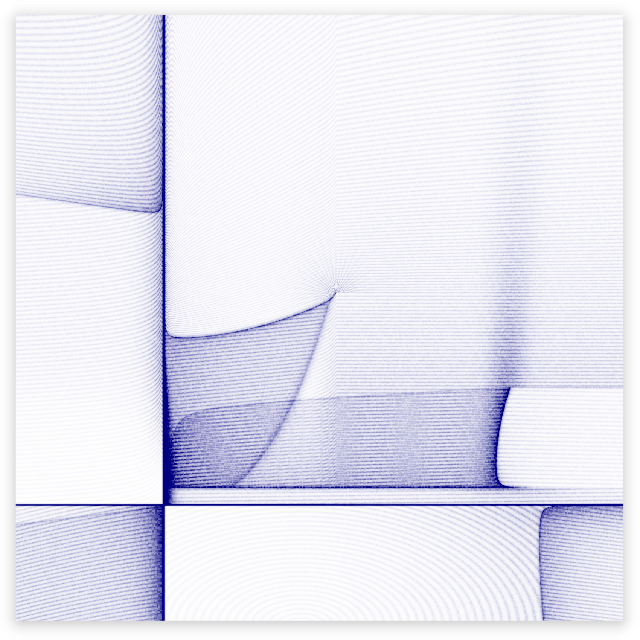
Reproduce this background procedurally as a three.js fragment shader.

```glsl
#define AXIS_X 0.2559
#define AXIS_Y 0.2110
#define FLOOR_Y 0.2383
#define CUSP vec2(0.525, 0.541)
#define WALL_TOP vec2(0.797, 0.3945)
#define CARD_MIN vec2(0.0247, 0.0300)
#define CARD_MAX vec2(0.9735, 0.9766)
#define EDGE 0.0012
#define GRAIN 420.0
#define INK vec3(0.0, 0.0, 0.50)
#define PAPER vec3(1.0)
#define SHADOW 0.19

varying vec2 vUv;

float hash(vec2 p) {
  return fract(sin(dot(p, vec2(12.9898, 78.233))) * 43758.5453);
}

float side(float d) { return smoothstep(-EDGE, EDGE, d); }
float fall(float d, float w) { return exp(-max(d, 0.0) / w); }
float rim(float d, float w) { return exp(-abs(d) / w); }

// Fine parallel lines with a mean of one, merging where the ink is dense
float threads(float tone, float phase) {
  float c = 0.5 + 0.5 * cos(6.28318 * phase);
  return tone * mix(0.4 + 1.6 * c * c, 1.0, clamp(tone * 1.6, 0.0, 1.0));
}

float upperLeft(vec2 p) {
  float u = max(AXIS_X - p.x, 0.002);
  float h = p.y - (0.6966 - 0.147 * (p.x - CARD_MIN.x) + 0.00005 / u);
  float above = 0.045 + 0.13 * fall(h, 0.09) * fall(u, 0.18)
    + 0.20 * fall(h, 0.02) * fall(u, 0.12) + 0.42 * fall(u, 0.012);
  float w = h * pow(u / 0.2, 0.12);
  above = threads(above, log(1.0 + 4.0 * max(w, 0.0)) / 0.020);
  float below = 0.012 + 0.028 * smoothstep(0.30, 0.48, p.y)
    + 0.38 * fall(u, 0.014) * smoothstep(0.24, 0.48, p.y);
  below = threads(below, (p.y + 0.012 * log(u)) / 0.0068);
  return mix(below, above, side(h)) + 0.35 * rim(h, 0.0018) * (0.5 + 0.5 * fall(u, 0.1));
}

float upperRight(vec2 p) {
  float v = max(p.x - AXIS_X, 0.002);
  float s = min(v, 0.269);

  // Open field with lines flaring away from the axis
  float lip = 0.4695 + 0.9 * s * s + 0.00006 / v + 0.008 * exp((s - 0.269) / 0.006);
  float h = p.y - lip;
  float w = max(h, 0.0) * pow(v / 0.3, -0.17);
  float phase = h > 0.0 ? log(1.0 + 3.75 * w) / 0.015 : h / 0.0056;
  float east = smoothstep(0.40, 0.62, p.x);
  float lift = p.y - WALL_TOP.y;
  float ridge = p.x - (0.791 + 0.055 * lift);
  float spread = 0.025 + 0.045 * max(lift, 0.0);
  float field = 0.026 + 0.085 * mix(smoothstep(0.48, 0.54, p.x), east, smoothstep(0.49, 0.55, p.y)) * fall(lift, 0.17)
    + 0.27 * exp(-ridge * ridge / (spread * spread)) * fall(lift, 0.17)
    + 0.06 * fall(h, 0.12) * fall(v, 0.05) + 0.30 * fall(v, 0.005);
  float ink = threads(field, phase);

  // Radiating fan at the cusp
  vec2 q = p - CUSP;
  float fan = 0.5 + 0.5 * cos(44.0 * atan(q.y, q.x + 0.0001));
  ink += 0.30 * fan * fall(length(q), 0.020) * side(h);

  // Curved wedge hanging from the lip
  float sail = AXIS_Y + 0.0025 + 0.325 * pow(max(v - 0.004, 0.0) / 0.258, 2.7);
  float sailDist = (p.y - sail) / (1.0 + 8.0 * smoothstep(0.05, 0.24, v));
  float wedge = side(-h) * side(sailDist) * step(v, 0.269);
  float fill = 0.14 + 0.20 * fall(v, 0.055) + 0.10 * fall(-h, 0.018);
  ink = mix(ink, threads(fill, (p.y - 0.10 * v) / 0.0058), wedge);
  ink += step(v, 0.269) * (0.55 * rim(h, 0.0018) + 0.27 * rim(sailDist, 0.0013) * side(-h));

  // Long box between its roof, floor and bowed wall
  float roof = 0.366 + 0.056 * v - 0.00066 / v;
  float bow = (p.y - 0.26) / 0.1345;
  float wall = 0.7734 + 0.0236 * bow * bow + 0.00007 / max(p.y - 0.236, 0.0025);
  float r = p.x - wall;
  float belowTop = side(WALL_TOP.y - p.y);
  float outside = 0.025 + 0.16 * fall(r, 0.014) * fall(p.y - FLOOR_Y, 0.04)
    + 0.04 * fall(r, 0.08);
  ink = mix(ink, threads(outside, (p.y + 0.02 * r) / 0.0065), side(r) * belowTop);
  float box = side(roof - p.y) * side(-r) * side(p.y - FLOOR_Y);
  float boxTone = 0.075 + 0.14 * fall(p.y - FLOOR_Y, 0.035)
    + 0.42 * fall(-r, 0.012) + 0.22 * fall(v, 0.045);
  ink += box * threads(boxTone, (p.y - 0.05 * v) / 0.0056);
  float dash = 0.45 + 0.55 * fract(p.x * 17.0);
  ink += 0.20 * rim(p.y - roof, 0.0013) * dash * side(-r);
  ink += 0.60 * rim(r, 0.0017) * belowTop * side(p.y - FLOOR_Y);
  ink += 0.14 * rim(p.y - WALL_TOP.y, 0.0014) * side(r);

  // Narrow strip under the floor
  float strip = 0.07 + 0.26 * exp(-pow((p.x - 0.80) / 0.07, 2.0)) * fall(FLOOR_Y - p.y, 0.010)
    + 0.10 * fall(p.y - AXIS_Y, 0.005);
  strip = threads(strip, (p.y - 0.012 * v) / 0.0060);
  ink = mix(strip, ink, side(p.y - FLOOR_Y));
  ink += 0.80 * rim(p.y - FLOOR_Y, 0.0017) * (1.0 - smoothstep(0.78, 0.84, p.x));

  // Dense column against the axis
  float column = 0.002 + 0.010 * smoothstep(0.47, 0.26, p.y);
  return ink + 1.1 * exp(-pow(v / column, 2.0)) + 0.35 * fall(v, column) * side(-h);
}

float lowerLeft(vec2 p) {
  float u = AXIS_X - p.x;
  float d = AXIS_Y - p.y;
  float seam = 0.180 + 0.124 * (p.x - CARD_MIN.x) - p.y;
  float tone = 0.055 + 0.075 * side(seam) + 0.72 * fall(u, 0.017)
    + 0.30 * fall(u, 0.07) * fall(d, 0.065);
  return threads(tone, (p.y - 0.14 * p.x + 0.25 * u * u) / 0.0062)
    + 0.20 * rim(seam, 0.0014);
}

float lowerRight(vec2 p) {
  float d = AXIS_Y - p.y;
  float bow = (0.17 - p.y) / 0.14;
  float r = p.x - (0.8415 + 0.0075 * bow * bow + 0.00007 / max(d + 0.001, 0.001));
  float right = 0.07 + 0.24 * fall(r, 0.035) + 0.38 * fall(d, 0.018)
    + 0.13 * fall(r + d, 0.07);
  float left = 0.014 + 0.07 * fall(-r, 0.14) + 0.15 * fall(-r, 0.13) * fall(d, 0.045);
  float ring = length((p - vec2(0.47, 0.02)) * vec2(0.55, 1.0));
  return mix(threads(left, ring / 0.0072), threads(right, (p.y + 0.12 * r) / 0.0058), side(r))
    + 0.42 * rim(r, 0.0016);
}

void main() {
  vec2 p = vUv;
  float east = side(p.x - AXIS_X);
  float north = side(p.y - AXIS_Y);
  float ink = mix(mix(lowerLeft(p), lowerRight(p), east),
    mix(upperLeft(p), upperRight(p), east), north);
  ink *= 0.75 + 0.5 * hash(floor(p * GRAIN));

  // Solid axes
  ink += 1.2 * exp(-pow((p.x - AXIS_X) / 0.0017, 2.0));
  ink += 1.1 * exp(-pow((p.y - AXIS_Y) / 0.0014, 2.0));
  vec3 card = mix(PAPER, INK, clamp(ink, 0.0, 1.0));

  // Card outline and its soft drop shadow
  vec2 middle = 0.5 * (CARD_MIN + CARD_MAX);
  vec2 halfSize = 0.5 * (CARD_MAX - CARD_MIN);
  vec2 b = abs(p - middle) - halfSize;
  vec2 g = abs(p - middle + vec2(0.0, 0.004)) - halfSize + 0.012;
  float gap = length(max(g, 0.0));
  vec3 page = PAPER * (1.0 - SHADOW * exp(-pow(gap / 0.019, 2.0)));
  gl_FragColor = vec4(mix(page, card, side(-max(b.x, b.y))), 1.0);
}
```
